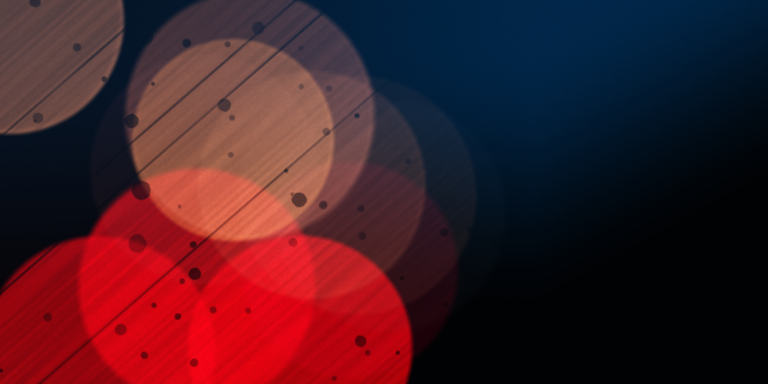
A Shadertoy shader for this background:

```glsl
// Overlapping warm and red bokeh discs over a navy-to-black backdrop.
// Discs are screen-blended; dust specks, fine grooves and a few long
// diagonal scratches dim their light. Lengths are in canvas heights.

const int DISC_COUNT = 11;
const float RIM_GAIN = 0.22;       // brightness of the thin disc outline
const float SHADE_GAIN = 0.20;     // warm discs brighten downwards
const float DUST_DEPTH = 0.68;
const float GROOVE_DEPTH = 0.20;
const float SCRATCH_DEPTH = 0.55;
const float SCRATCH_SLOPE = 0.87;
const float GRAIN = 0.012;
const vec4 SCRATCH_OFFSETS = vec4(0.642, 0.330, 0.235, -0.090);
const vec3 NIGHT = vec3(0.004, 0.006, 0.012);
const vec3 NAVY = vec3(0.000, 0.145, 0.275);
const vec3 DUSK = vec3(0.020, 0.012, 0.020);

// Centre x, centre y, radius, edge softness
const vec4 DISCS[DISC_COUNT] = vec4[DISC_COUNT](
    vec4(0.026, 0.948, 0.300, 0.010), vec4(0.651, 0.700, 0.328, 0.016),
    vec4(0.607, 0.635, 0.266, 0.010), vec4(0.534, 0.557, 0.302, 0.012),
    vec4(0.812, 0.518, 0.300, 0.012), vec4(0.930, 0.492, 0.314, 0.012),
    vec4(1.016, 0.440, 0.305, 0.016), vec4(0.911, 0.297, 0.286, 0.016),
    vec4(0.513, 0.253, 0.312, 0.016), vec4(0.260, 0.083, 0.305, 0.014),
    vec4(0.781, 0.094, 0.295, 0.012));

const vec3 LIGHTS[DISC_COUNT] = vec3[DISC_COUNT](
    vec3(0.35, 0.20, 0.13), vec3(0.29, 0.14, 0.10),
    vec3(0.36, 0.18, 0.07), vec3(0.05, 0.02, 0.02),
    vec3(0.13, 0.06, 0.035), vec3(0.06, 0.03, 0.02),
    vec3(0.012, 0.015, 0.018), vec3(0.11, 0.00, 0.02),
    vec3(0.61, 0.00, 0.02), vec3(0.58, 0.00, 0.02),
    vec3(0.68, 0.00, 0.02));

float hash(vec2 p) {
    vec3 q = fract(vec3(p.xyx) * 0.1031);
    q += dot(q, q.yzx + 33.33);
    return fract((q.x + q.y) * q.z);
}

float noise(vec2 p) {
    vec2 i = floor(p), f = fract(p);
    f = f * f * (3.0 - 2.0 * f);
    return mix(mix(hash(i), hash(i + vec2(1, 0)), f.x),
               mix(hash(i + vec2(0, 1)), hash(i + vec2(1, 1)), f.x), f.y);
}

// One speck per chosen grid cell, kept clear of the cell border
float dust(vec2 p, float cell, float chance, float seed) {
    vec2 id = floor(p / cell) + seed;
    vec2 jitter = vec2(hash(id + 3.1), hash(id + 7.7));
    vec2 offset = fract(p / cell) - mix(vec2(0.2), vec2(0.8), jitter);
    float radius = mix(0.05, 0.125, hash(id + 11.3)) * cell;
    float wobble = 0.15 * radius * (noise(p * 90.0) - 0.5);
    float d = length(offset) * cell - radius + wobble;
    float strength = mix(0.4, 1.0, hash(id + 17.9));
    return step(hash(id), chance) * strength * (1.0 - smoothstep(-0.003, 0.003, d));
}

// Fine grooves plus long scratches sharing one direction
float scratches(vec2 p, float pixel) {
    float scale = inversesqrt(1.0 + SCRATCH_SLOPE * SCRATCH_SLOPE);
    float across = p.y - SCRATCH_SLOPE * p.x;
    float along = (p.x + SCRATCH_SLOPE * p.y) * scale;
    float grooves = noise(vec2(across * scale * 110.0, along * 2.5));
    float lit = 1.0 - GROOVE_DEPTH * grooves;
    for (int i = 0; i < 4; i++) {
        float d = abs(across - SCRATCH_OFFSETS[i]) * scale;
        float line = 1.0 - smoothstep(0.001, 0.003 + pixel, d);
        lit *= 1.0 - SCRATCH_DEPTH * line * mix(0.5, 1.0, noise(vec2(along * 8.0, float(i))));
    }
    return lit;
}

vec3 backdrop(vec2 p) {
    float height = p.y - 0.55 * max(p.x - 1.4, 0.0);
    float glow = smoothstep(0.15, 0.90, height);
    glow *= mix(0.45, 1.0, smoothstep(0.2, 1.5, p.x));
    return NIGHT + NAVY * glow + DUSK * (1.0 - smoothstep(0.0, 1.3, p.x));
}

void mainImage(out vec4 fragColor, in vec2 fragCoord) {
    vec2 p = fragCoord / iResolution.y;
    float pixel = 1.0 / iResolution.y;

    // Surface marks seen only where disc light falls
    float specks = max(dust(p, 0.21, 0.55, 5.0), dust(p + 0.04, 0.095, 0.36, 41.0));
    float surface = (1.0 - DUST_DEPTH * specks) * scratches(p, pixel);

    // Screen-blend the discs
    vec3 color = backdrop(p);
    for (int i = 0; i < DISC_COUNT; i++) {
        vec4 disc = DISCS[i];
        vec2 q = (p - disc.xy) / disc.z;
        float d = (length(q) - 1.0) * disc.z;
        float soft = max(disc.w, pixel);
        float cover = 1.0 - smoothstep(-soft, soft * 0.5, d);
        float warm = smoothstep(0.0, 0.05, LIGHTS[i].g);
        float lower = dot(q, vec2(0.35, -0.9));
        float rim = exp(-pow((d + 0.010) / 0.007, 2.0)) * (0.6 + 0.4 * lower);
        float shade = 1.08 + warm * (SHADE_GAIN * lower + RIM_GAIN * rim);
        vec3 light = clamp(LIGHTS[i] * shade * cover * surface, 0.0, 1.0);
        color = 1.0 - (1.0 - color) * (1.0 - light);
    }

    // Fine film grain, proportional to brightness
    color *= 1.0 + 4.0 * GRAIN * (noise(p * 230.0) - 0.5);
    fragColor = vec4(clamp(color, 0.0, 1.0), 1.0);
}
```
